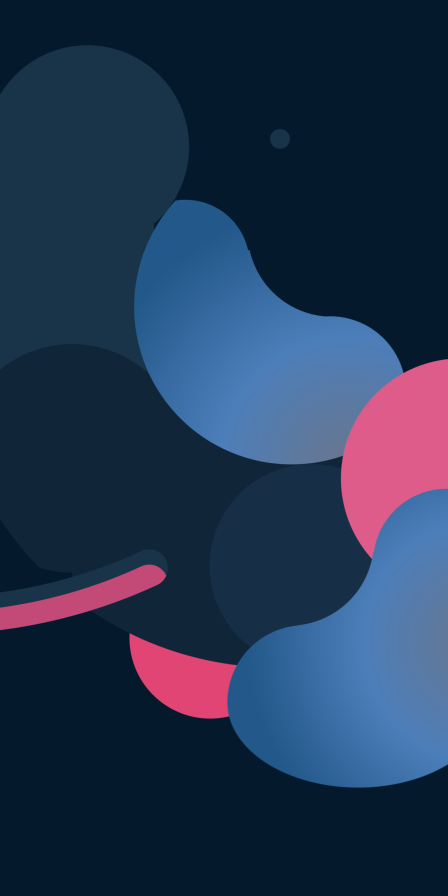
This background is drawn by a Shadertoy shader. Its source:

```glsl
#define NIGHT vec3(0.016, 0.098, 0.173)
#define TEAL vec3(0.098, 0.204, 0.286)
#define INK vec3(0.063, 0.145, 0.216)
#define NAVY vec3(0.086, 0.180, 0.275)
#define ROSE vec3(0.871, 0.361, 0.541)
#define CRIMSON vec3(0.878, 0.270, 0.450)
#define STRIPE_PINK vec3(0.765, 0.290, 0.465)
#define DEEP_BLUE vec3(0.137, 0.345, 0.540)
#define SKY_BLUE vec3(0.298, 0.494, 0.725)
#define HAZE vec3(0.415, 0.460, 0.550)
#define STRIPE_HALF_WIDTH 0.0417
#define STRIPE_SHIFT 0.034

float circle(vec2 p, vec2 centre, float radius) {
    return length(p - centre) - radius;
}

// Signed distance to the line from a to b, positive on its left
float leftOf(vec2 p, vec2 a, vec2 b) {
    vec2 along = normalize(b - a);
    return dot(p - a, vec2(-along.y, along.x));
}

// Two lobes (xy centre, z radius) joined by a concave arc on the left of the
// line between them; everything to the right of that line is filled
float wavyEdge(vec2 p, vec3 lobeA, vec3 lobeB, vec3 hollow) {
    float body = leftOf(p, lobeA.xy, lobeB.xy);
    float lobes = min(circle(p, lobeA.xy, lobeA.z), circle(p, lobeB.xy, lobeB.z));
    float wedge = -min(leftOf(p, lobeB.xy, hollow.xy), leftOf(p, hollow.xy, lobeA.xy));
    float bridge = max(wedge, -circle(p, hollow.xy, hollow.z));
    return min(body, min(lobes, bridge));
}

// Arc-shaped stroke with a round cap at its right end
float ribbon(vec2 p) {
    vec2 pivot = vec2(-0.150, 1.777);
    vec2 tip = vec2(0.333, 0.732);
    float ring = abs(length(p - pivot) - length(tip - pivot));
    float beyondTip = leftOf(p, pivot, tip);
    return (beyondTip > 0.0 ? length(p - tip) : ring) - STRIPE_HALF_WIDTH;
}

// Radial blend: haze at the focus, sky blue midway, deep blue far away
vec3 blueGlow(vec2 p, vec2 focus, float skyAt, float deepAt) {
    float d = length(p - focus);
    vec3 inner = mix(HAZE, SKY_BLUE, clamp(d / skyAt, 0.0, 1.0));
    return mix(inner, DEEP_BLUE, clamp((d - skyAt) / (deepAt - skyAt), 0.0, 1.0));
}

void paint(inout vec3 col, vec3 ink, float d) {
    float soft = 1.5 / iResolution.y;
    col = mix(col, ink, smoothstep(soft, -soft, d));
}

void mainImage(out vec4 fragColor, in vec2 fragCoord) {
    // Canvas is 1 wide and 2 high
    vec2 p = 2.0 * fragCoord / iResolution.y;
    vec3 col = NIGHT;

    // Teal column with a round head, and the small dot
    float column = max(p.x - 0.344, abs(p.y - 1.315) - 0.357);
    paint(col, TEAL, min(column, circle(p, vec2(0.195, 1.672), 0.227)));
    paint(col, TEAL, circle(p, vec2(0.625, 1.690), 0.022));

    // Crimson disc behind the dark hill
    paint(col, CRIMSON, circle(p, vec2(0.469, 0.576), 0.180));

    // Dark hill: round shoulder and slope, cut by a wide arc below
    float slope = (p.y - 1.154 + 0.25 * (p.x - 0.326)) / length(vec2(1.0, 0.25));
    float hill = min(circle(p, vec2(0.161, 0.977), 0.255), max(slope, 0.161 - p.x));
    paint(col, INK, max(hill, circle(p, vec2(0.617, 1.250), 0.740)));
    paint(col, NAVY, circle(p, vec2(0.695, 0.737), 0.227));

    // Upper blue blob
    float upper = wavyEdge(p, vec3(0.414, 1.411, 0.143),
                           vec3(0.737, 1.125, 0.169), vec3(0.742, 1.482, 0.189));
    upper = max(upper, circle(p, vec2(0.651, 1.315), 0.3516));
    paint(col, blueGlow(p, vec2(0.781, 0.958), 0.29, 0.60), upper);

    // Rose disc
    paint(col, ROSE, circle(p, vec2(1.029, 0.932), 0.268));

    // Lower blue blob, closed by a half ellipse underneath
    float lower = wavyEdge(p, vec3(0.680, 0.432, 0.1724),
                           vec3(0.997, 0.745, 0.164), vec3(0.646, 0.792, 0.1885));
    vec2 bowlSize = vec2(0.292, 0.190);
    vec2 q = p - vec2(0.7995, 0.432);
    q.y = min(q.y, 0.0);
    lower = max(lower, (length(q / bowlSize) - 1.0) * bowlSize.y);
    paint(col, blueGlow(p, vec2(1.081, 0.568), 0.27, 0.53), lower);

    // Teal ribbon with a pink inset along its lower side
    float band = ribbon(p);
    paint(col, TEAL, band);
    paint(col, STRIPE_PINK, max(band, ribbon(p + vec2(0.0, STRIPE_SHIFT))));

    fragColor = vec4(col, 1.0);
}
```
